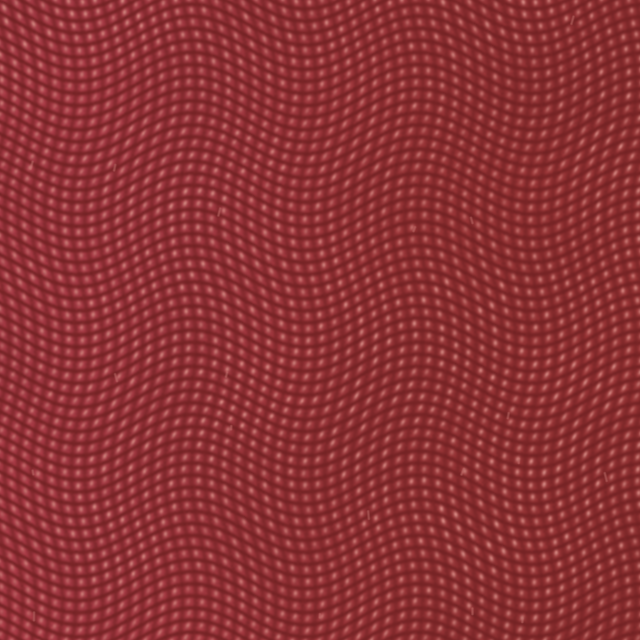
Give the GLSL for this texture, as a WebGL 2 fragment shader.

```glsl
#version 300 es
precision highp float;
// Red embossed plastic: a fine grid of glossy beads bent into rolling waves.

#define BEADS vec2(48.0, 53.0)        // beads across and down
#define WAVES vec2(2.82, 2.48)        // row waves across, column waves down
#define AMPLITUDE vec2(0.032, 0.014)  // row lift, column sway
#define PHASE vec2(0.477, 0.766)      // row trough x, column crossing y
#define GLINT_SIZE vec2(0.17, 0.24)   // highlight half size within a cell
#define GLINT_VARIATION 0.40
#define SEAM_DEPTH 0.85               // darkness between rows
#define GAP_DEPTH 0.58                // darkness between beads of a row
#define FLECK_GRID 13.0
#define FLECK_SHARE 0.10

uniform vec2 u_resolution;
out vec4 fragColor;

const float TAU = 6.2831853;
const vec3 SHADOW = vec3(0.455, 0.135, 0.14);
const vec3 ROSE = vec3(0.645, 0.22, 0.265);
const vec3 BRICK = vec3(0.575, 0.195, 0.20);
const vec3 GLINT = vec3(0.79, 0.48, 0.46);

float hash(vec2 p) {
    return fract(sin(dot(p, vec2(127.1, 311.7))) * 43758.5453);
}

float noise(vec2 p) {
    vec2 i = floor(p), f = fract(p);
    f = f * f * (3.0 - 2.0 * f);
    return mix(mix(hash(i), hash(i + vec2(1, 0)), f.x),
               mix(hash(i + vec2(0, 1)), hash(i + vec2(1, 1)), f.x), f.y);
}

// Rows undulate along x while columns sway gently along y.
vec2 waveGrid(vec2 p) {
    float lift = -AMPLITUDE.x * cos(TAU * WAVES.x * (p.x - PHASE.x));
    float sway = AMPLITUDE.y * sin(TAU * WAVES.y * (p.y - PHASE.y));
    return (p - vec2(sway, lift)) * BEADS;
}

float rowSlope(float x) {
    return AMPLITUDE.x * TAU * WAVES.x * sin(TAU * WAVES.x * (x - PHASE.x));
}

// Sparse short pale scratches, one candidate per coarse cell.
float flecks(vec2 p) {
    vec2 cell = floor(p * FLECK_GRID);
    vec2 center = 0.3 + 0.4 * vec2(hash(cell + 3.1), hash(cell + 8.7));
    vec2 d = fract(p * FLECK_GRID) - center;
    float angle = 0.9 * (hash(cell + 5.3) - 0.5);
    d = mat2(cos(angle), sin(angle), -sin(angle), cos(angle)) * d;
    float halfLength = 0.03 + 0.05 * hash(cell + 1.9);
    d.y = max(abs(d.y) - halfLength, 0.0);
    return step(hash(cell), FLECK_SHARE) * (1.0 - smoothstep(0.0, 0.045, length(d)));
}

void main() {
    vec2 p = gl_FragCoord.xy / u_resolution;
    vec2 grid = waveGrid(p);
    vec2 cell = floor(grid);
    vec2 local = fract(grid) - 0.5;

    // Broad light falloff, rose at the left and brick at the lower right.
    float falloff = p.x + 0.2 * (1.0 - p.y) + 0.3 * (noise(p * 3.0) - 0.5);
    vec3 base = mix(ROSE, BRICK, smoothstep(0.0, 1.1, falloff));
    base *= 1.0 + 0.06 * (noise(p * 7.0 + 2.0) - 0.5);

    // Dark seams part the rows; softer gaps split each row into beads.
    vec2 groove = 0.5 + 0.5 * cos(TAU * (grid + vec2(-0.03, 0.05)));
    groove *= groove;
    float shade = 1.0 - (1.0 - SEAM_DEPTH * groove.y) * (1.0 - GAP_DEPTH * groove.x);
    vec3 color = mix(base, SHADOW, shade);

    // Each bead carries an upright highlight of its own strength.
    vec2 jitter = 0.10 * (vec2(hash(cell + 2.3), hash(cell + 6.1)) - 0.5);
    vec2 d = local - jitter - vec2(0.0, 0.02);
    d.y += 0.5 * rowSlope(p.x) * d.x;
    d.x -= 0.12 * d.y;
    d /= GLINT_SIZE;
    float strength = 0.72 + GLINT_VARIATION * (hash(cell) - 0.5);
    strength *= 0.8 + 0.4 * noise(p * 6.0 + 4.0);
    color = mix(color, GLINT, strength * exp(-dot(d, d)));

    // Surface wear and fine grain.
    color = mix(color, GLINT, 0.45 * flecks(p));
    color *= 1.0 + 0.05 * (noise(p * 260.0) - 0.5);
    fragColor = vec4(color, 1.0);
}
```
